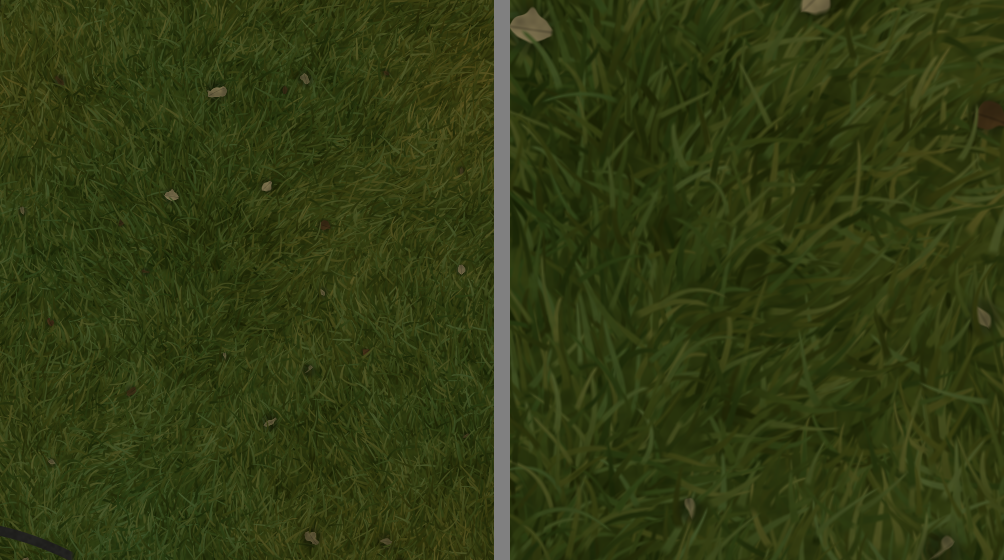
Left, the full canvas; right, a detail of the centre.
A WebGL 2 fragment shader for this texture:

```glsl
#version 300 es
precision highp float;
// Draws a shaded lawn of tufted grass blades with scattered dry leaves.
uniform vec2 u_resolution;
out vec4 fragColor;

#define LAYERS 18
#define CELL 0.034
#define BLADE_HALF 0.029
#define BLADE_WIDTH 0.0018
#define SOFT 0.0012
#define LEAN 0.25
#define TONE_SPREAD 3.2
#define DARK vec3(0.11, 0.14, 0.02)
#define MID vec3(0.20, 0.24, 0.065)
#define PALE vec3(0.31, 0.335, 0.15)
#define LEAF_CELL 0.14
#define LEAF_SHARE 0.55

float hash(vec2 p) {
    return fract(sin(dot(p, vec2(127.1, 311.7))) * 43758.5);
}

vec4 hash4(vec2 p) {
    return fract(sin(dot(p, vec2(127.1, 311.7)) + vec4(0.0, 1.7, 3.1, 5.3)) * 43758.5);
}

float noise(vec2 p) {
    vec2 i = floor(p), f = fract(p);
    f = f * f * (3.0 - 2.0 * f);
    return mix(mix(hash(i), hash(i + vec2(1, 0)), f.x),
               mix(hash(i + vec2(0, 1)), hash(i + vec2(1, 1)), f.x), f.y);
}

// Tone 0 is deep shade, 2 is average grass, 4 is a sunlit blade.
vec3 grassColor(float tone, float warmth) {
    tone = clamp(tone, -0.3, 4.5);
    vec3 c = tone < 2.0 ? mix(DARK, MID, tone * 0.5) : mix(MID, PALE, tone * 0.5 - 1.0);
    return c * (1.0 + warmth * vec3(0.22, 0.0, -0.15));
}

vec3 drawBlades(vec3 color, vec2 p, float layer, float flow, float tone, float warmth, float soft) {
    vec2 grid = p / CELL + layer * vec2(0.37, 0.71);
    vec2 base = floor(grid);
    for (int y = -1; y <= 1; y++)
    for (int x = -1; x <= 1; x++) {
        vec2 id = base + vec2(x, y);
        vec4 h = hash4(id + layer * 37.0);
        float wild = h.z * 2.0 - 1.0;
        float angle = flow + 0.5 * wild + 0.9 * wild * wild * wild;
        vec2 dir = vec2(sin(angle), cos(angle));
        vec2 d = (grid - id - h.xy) * CELL;
        float halfLen = BLADE_HALF * mix(0.5, 1.0, fract(h.w * 9.7));
        float along = dot(d, dir) / halfLen;
        float bend = (fract(h.x * 13.3) - 0.5) * 0.008;
        float across = dot(d, vec2(dir.y, -dir.x)) - bend * (along * along - 0.4);
        float u = clamp(along * 0.5 + 0.5, 0.0, 1.0);
        float width = BLADE_WIDTH * mix(1.2, 0.35, u) * mix(0.7, 1.3, fract(h.y * 7.1));
        float alpha = smoothstep(soft, -soft, abs(across) - width)
                    * smoothstep(1.0, 0.75, abs(along));
        float bladeTone = tone + (h.w - 0.5) * TONE_SPREAD + (u - 0.5) * 0.8;
        color = mix(color, grassColor(bladeTone, warmth + fract(h.z * 7.3) - 0.5), alpha);
    }
    return color;
}

vec3 drawLeaves(vec3 color, vec2 p, float soft) {
    vec2 base = floor(p / LEAF_CELL);
    float ragged = noise(p * 130.0) - 0.5;
    for (int y = -1; y <= 1; y++)
    for (int x = -1; x <= 1; x++) {
        vec2 id = base + vec2(x, y);
        vec4 h = hash4(id + 5.0), k = hash4(id + 71.0);
        if (k.x > LEAF_SHARE) continue;
        float angle = h.z * 6.283;
        vec2 d = p - (id + h.xy) * LEAF_CELL;
        d = mat2(cos(angle), -sin(angle), sin(angle), cos(angle)) * d;
        float size = mix(0.007, 0.020, h.w * h.w);
        float wide = size * mix(0.35, 0.75, k.y);
        d.y += 12.0 * (k.z - 0.5) * d.x * d.x;
        // Pointed oval with a torn rim, a midrib and a soft shadow below
        float edge = abs(d.y) - wide * (1.0 - d.x * d.x / (size * size)) + ragged * size * 0.7;
        float inside = smoothstep(soft, -soft, edge) * smoothstep(size * 1.1, size * 0.9, abs(d.x));
        color *= 1.0 - 0.3 * smoothstep(size * 1.5, size * 0.6, length(d));
        vec3 dry = mix(vec3(0.27, 0.19, 0.09), vec3(0.51, 0.46, 0.32), smoothstep(0.3, 0.7, k.w));
        dry *= 0.92 + 0.35 * ragged - 0.15 * smoothstep(0.0015, 0.0, abs(d.y));
        color = mix(color, dry, inside * mix(0.6, 1.0, k.y));
    }
    return color;
}

// A dark curved stick lying across the lower left corner
vec3 drawStick(vec3 color, vec2 p, float soft) {
    float center = 0.052 - 0.22 * p.x - 1.1 * p.x * p.x;
    float edge = abs(p.y - center) - 0.009;
    float mask = smoothstep(soft, -soft, edge) * smoothstep(0.135, 0.125, p.x);
    return mix(color, vec3(0.11, 0.11, 0.10) + 0.03 * noise(p * 150.0), mask);
}

void main() {
    vec2 p = gl_FragCoord.xy / u_resolution.y;
    float soft = max(SOFT, 0.6 / u_resolution.y);

    // Broad fields shared by all blades: tuft direction, light and dryness
    float flow = LEAN + (noise(p * 4.5 + 3.0) - 0.5) * 1.8 + (noise(p * 11.0) - 0.5) * 0.9;
    float light = (noise(p * 5.0 + 17.0) - 0.5) * 0.8 + (noise(p * 24.0) - 0.5) * 0.9;
    float warmth = (noise(p * 3.5 + 41.0) - 0.5) * 0.9 + 0.25 * (p.x + p.y - 0.9);

    // Low, shaded undergrowth, then blades from bottom to top
    float under = noise(p * 140.0) + noise(p * 70.0);
    vec3 color = grassColor(0.3 + 0.9 * under + light, warmth);
    for (int i = 0; i < LAYERS; i++) {
        float height = float(i) / float(LAYERS - 1);
        if (i == LAYERS - 1) color = drawLeaves(color, p, soft);
        color = drawBlades(color, p, float(i), flow, 1.5 + 0.7 * height + light, warmth, soft);
    }
    color = drawStick(color, p, soft);
    color *= 0.96 + 0.08 * noise(p * 260.0);
    fragColor = vec4(color, 1.0);
}
```
